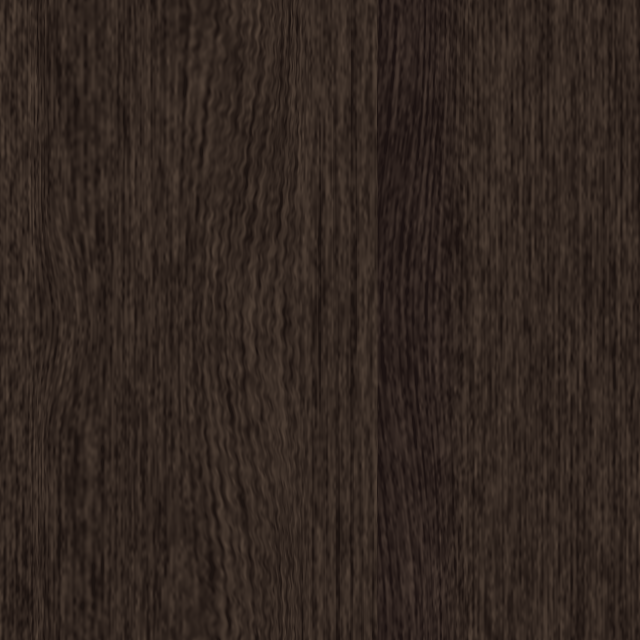
Reproduce this texture procedurally as a WebGL 1 fragment shader.

```glsl
precision highp float;
// Dark stained wood: fine vertical grain, bowed growth rings and a seam between boards.
uniform vec2 u_resolution;

const vec3 DARK = vec3(0.107, 0.073, 0.061);
const vec3 LIGHT = vec3(0.305, 0.247, 0.207);
const vec3 COOL_TINT = vec3(0.000, -0.002, 0.004);
const float SEAM = 0.59;

float hash(vec2 p) {
  return fract(sin(dot(p, vec2(127.1, 311.7))) * 43758.5453);
}

float ease(float t) {
  return t * t * (3.0 - 2.0 * t);
}

// One fibre: smooth noise along its length, shifted so that fibres do not line up.
float strand(float column, float y) {
  float along = y + 37.0 * hash(vec2(column, 7.0));
  float cell = floor(along);
  return mix(hash(vec2(column, cell)), hash(vec2(column, cell + 1.0)), ease(along - cell));
}

// Noise made of neighbouring strands.
float noise(vec2 p) {
  float column = floor(p.x);
  return mix(strand(column, p.y), strand(column + 1.0, p.y), ease(p.x - column));
}

// Noise centred on zero, with separate density across and along the grain.
float grain(vec2 p, float across, float along, float seed) {
  return noise(p * vec2(across, along) + seed) - 0.5;
}

// Soft band that rises over a..b and falls over c..d.
float band(float x, float a, float b, float c, float d) {
  return smoothstep(a, b, x) * (1.0 - smoothstep(c, d, x));
}

// The board just right of the seam.
float darkBoardArea(float x) {
  return band(x, SEAM - 0.002, SEAM + 0.002, 0.67, 0.74);
}

// Bends the grain sideways, mirrored about the middle height.
float bend(vec2 uv, float height) {
  float arc = smoothstep(0.0, 0.5, height);
  float ringArea = band(uv.x, 0.24, 0.39, 0.42, 0.49);
  float darkBoard = band(uv.x, SEAM - 0.001, SEAM + 0.001, 0.64, 0.75);
  float leftKnot = band(uv.x, 0.04, 0.08, 0.09, 0.18);
  return 0.046 * arc * ringArea + 0.040 * arc * darkBoard
       - 0.025 * smoothstep(0.0, 0.2, height) * leftKnot;
}

// Broad lightness of the boards.
float boardTone(vec2 uv, float height) {
  float x = uv.x;
  float tone = 0.42;
  tone += 0.06 * (1.0 - smoothstep(0.045, 0.075, x));
  tone += 0.06 * band(x, 0.24, 0.32, 0.40, 0.47);
  tone += 0.12 * band(x, 0.45, 0.48, SEAM - 0.002, SEAM + 0.002);
  tone += 0.08 * band(x, 0.54, 0.58, SEAM - 0.002, SEAM + 0.002);
  float heart = 1.0 - smoothstep(0.22, 0.38, height);
  tone -= (0.05 + 0.09 * heart) * darkBoardArea(x);
  tone -= 0.12 * band(x, SEAM - 0.002, SEAM + 0.001, SEAM, SEAM + 0.012);
  tone += 0.05 * band(x, 0.70, 0.76, 0.79, 0.86);
  vec2 knot = (uv - vec2(0.075, 0.5)) / vec2(0.035, 0.16);
  return tone - 0.11 * exp(-dot(knot, knot));
}

// Continuous lines with narrow dark edges, positive where they darken.
float rings(vec2 p, float density, float seed) {
  float drift = 0.9 * noise(vec2(p.x * 16.0 + seed, p.y * 1.2));
  float wave = 0.5 + 0.5 * sin(6.2832 * (p.x * density + drift));
  float strength = 0.6 + 0.8 * noise(p * vec2(density, 3.0) + seed);
  return strength * (wave * wave - 0.375);
}

// Thin dark lines that run far along the grain.
float longLines(vec2 p, float across, float along, float seed) {
  return smoothstep(0.58, 0.82, noise(p * vec2(across, along) + seed));
}

void main() {
  vec2 uv = gl_FragCoord.xy / u_resolution;
  float height = abs(uv.y - 0.5);
  float ripple = 0.0012 * sin(uv.y * 170.0 + uv.x * 90.0) * band(uv.x, 0.24, 0.36, 0.46, 0.48);
  vec2 p = vec2(uv.x - bend(uv, height) + ripple, uv.y);

  float ringArea = band(uv.x, 0.35, 0.39, 0.455, 0.475);
  float fineRingArea = band(uv.x, 0.22, 0.30, 0.35, 0.40);
  float darkBoard = darkBoardArea(uv.x);
  float paleBoard = band(uv.x, 0.46, 0.48, SEAM - 0.002, SEAM + 0.002);
  float fleckArea = 1.0 - smoothstep(0.045, 0.075, uv.x) + band(uv.x, 0.66, 0.69, 0.72, 0.78);
  float plain = 1.0 - max(max(ringArea, fineRingArea), max(darkBoard, paleBoard));

  // Boards and soft blotches
  float tone = boardTone(uv, height);
  tone += 0.10 * grain(p, 18.0, 3.0, 11.0) + 0.07 * grain(p, 50.0, 8.0, 29.0);

  // Growth rings
  tone -= 0.30 * ringArea * rings(p, 44.0, 5.0);
  tone -= 0.26 * fineRingArea * rings(p, 85.0, 17.0);
  tone -= 0.24 * darkBoard * rings(p, 82.0, 23.0);
  tone -= 0.17 * plain * rings(p, 108.0, 47.0);

  // Long fibres, short streaks and pores
  tone += 0.34 * grain(p, 215.0, 4.0, 41.0);
  tone += (0.48 - 0.10 * darkBoard) * grain(p, 245.0, 26.0, 57.0);
  tone += 0.44 * grain(p, 300.0, 95.0, 73.0);
  tone -= 0.34 * paleBoard * longLines(uv, 180.0, 1.5, 131.0);

  // Slanted flecks, leaning opposite ways above and below the middle
  vec2 leaning = vec2(uv.x + 0.3 * height, uv.y);
  tone += 0.32 * fleckArea * grain(leaning, 190.0, 90.0, 103.0);

  tone = clamp(tone + 0.015, 0.0, 1.0);
  vec3 color = mix(DARK, LIGHT, tone) + COOL_TINT * darkBoard;
  gl_FragColor = vec4(color, 1.0);
}
```
